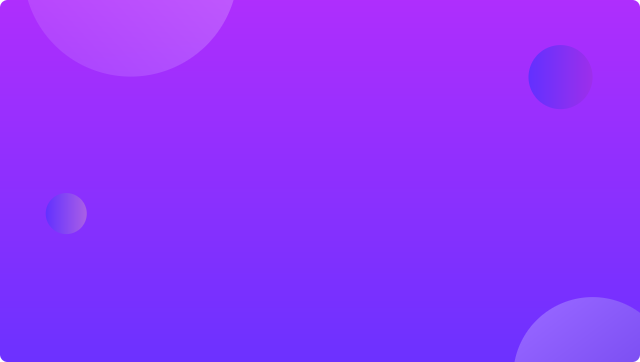
Write a WebGL 1 fragment shader that draws this background.

```glsl
precision highp float;
// A violet card with rounded corners on white: a vertical gradient with four
// discs, two large and translucent at the edges and two small ones inside.
// Each disc is a distance function filled with its own linear gradient.
// Lengths are in canvas heights, with the origin at the lower left.

#define SKY_TOP vec3(0.685, 0.180, 0.992)
#define SKY_BOTTOM vec3(0.425, 0.192, 1.000)
#define PAGE vec3(1.0)
#define CORNER_RADIUS 0.021
#define INDIGO vec4(0.385, 0.190, 1.0, 1.0)
#define PLUM vec4(0.615, 0.185, 0.920, 1.0)
#define MAUVE vec4(0.665, 0.375, 0.900, 1.0)
#define LILAC vec4(0.580, 0.390, 1.0, 1.0)
#define IRIS vec4(0.430, 0.260, 0.920, 1.0)
#define VEIL_THIN vec4(1.0, 1.0, 1.0, 0.11)
#define VEIL_THICK vec4(1.0, 1.0, 1.0, 0.23)

uniform vec2 u_resolution;

// Coverage of a signed distance, softened over one pixel
float coverage(float dist) {
  return clamp(0.5 - dist * u_resolution.y, 0.0, 1.0);
}

float roundedBox(vec2 p, vec2 halfSize, float radius) {
  vec2 q = abs(p) - halfSize + radius;
  return length(max(q, 0.0)) + min(max(q.x, q.y), 0.0) - radius;
}

// Blends a disc over base; its fill runs from start to end along axis
vec3 disc(vec3 base, vec2 p, vec2 center, float radius, vec2 axis,
          vec4 start, vec4 end) {
  vec2 q = p - center;
  float t = clamp(0.5 + 0.5 * dot(q, axis) / radius, 0.0, 1.0);
  vec4 fill = mix(start, end, t);
  return mix(base, fill.rgb, fill.a * coverage(length(q) - radius));
}

void main() {
  vec2 p = gl_FragCoord.xy / u_resolution.y;
  vec2 size = vec2(u_resolution.x / u_resolution.y, 1.0);

  vec3 color = mix(SKY_BOTTOM, SKY_TOP, p.y);

  // Large discs, cut off by the top and the lower right edges
  color = disc(color, p, vec2(0.361, 1.085), 0.2966, vec2(0.7, 0.7),
               VEIL_THIN, VEIL_THICK);
  color = disc(color, p, vec2(size.x - 0.131, -0.040), 0.2193, vec2(0.6, -0.8),
               LILAC, IRIS);

  // Small discs, shaded from left to right
  color = disc(color, p, vec2(size.x - 0.2195, 0.787), 0.0885, vec2(1.0, 0.0),
               INDIGO, PLUM);
  color = disc(color, p, vec2(0.183, 0.410), 0.0567, vec2(1.0, 0.0),
               INDIGO, MAUVE);

  // Rounded card over the page; its straight sides meet the canvas edges
  float card = coverage(roundedBox(p - 0.5 * size, 0.5 * size, CORNER_RADIUS));
  gl_FragColor = vec4(mix(PAGE, color, card), 1.0);
}
```
